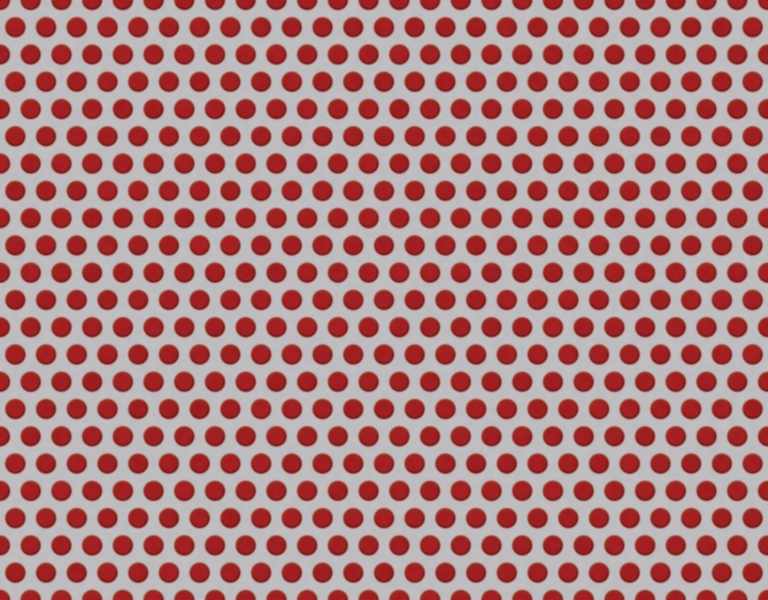
Give the GLSL for this pattern, as a Shadertoy shader.

```glsl
// Staggered rows of soft-edged, slightly bevelled red dots on pale grey, tiling.

const vec2 REPEATS = vec2(25.0, 22.0);  // dots across, rows down (even, so it wraps)
const vec2 GRAIN = vec2(150.0, 120.0);  // grain lattice over the canvas
const float RADIUS = 0.32;              // in units of the dot spacing
const float SOFTNESS = 0.04;

const vec3 GREY = vec3(0.75, 0.74, 0.75);
const vec3 RED = vec3(0.63, 0.12, 0.13);
const vec3 RIM_LIT = vec3(0.57, 0.19, 0.15);
const vec3 RIM_DARK = vec3(0.43, 0.12, 0.13);
const vec3 HALO = vec3(0.76, 0.57, 0.54);

float hash(vec2 p) {
    return fract(sin(dot(p, vec2(127.1, 311.7))) * 43758.5453);
}

// Value noise that wraps after a whole number of lattice cells.
float wrappedNoise(vec2 p, vec2 period) {
    vec2 cell = floor(p);
    vec2 f = fract(p);
    f = f * f * (3.0 - 2.0 * f);
    vec2 a = mod(cell, period);
    vec2 b = mod(cell + 1.0, period);
    return mix(mix(hash(a), hash(vec2(b.x, a.y)), f.x),
               mix(hash(vec2(a.x, b.y)), hash(b), f.x), f.y);
}

// Offset from the nearest dot centre in dot spacings; id is the wrapped cell.
vec2 staggeredCell(vec2 uv, vec2 repeats, float rowHeight, out vec2 id) {
    vec2 q = uv * repeats;
    float row = floor(q.y + 0.5);
    q.x -= 0.5 * mod(row, 2.0);
    vec2 nearest = vec2(floor(q.x + 0.5), row);
    id = mod(nearest, repeats);
    return (q - nearest) * vec2(1.0, rowHeight);
}

// Red face with a rim that is darker on the lower right.
vec3 dotColor(vec2 offset, float dist, float radius) {
    float facing = dot(offset / max(dist, 0.001), normalize(vec2(-0.4, 1.0)));
    vec3 rim = mix(RIM_DARK, RIM_LIT, smoothstep(-0.7, 0.8, facing));
    return mix(RED, rim, smoothstep(radius - 0.11, radius - 0.02, dist));
}

void mainImage(out vec4 fragColor, in vec2 fragCoord) {
    vec2 uv = fragCoord / iResolution.xy;
    float rowHeight = REPEATS.x / REPEATS.y * iResolution.y / iResolution.x;
    float pixel = REPEATS.x / iResolution.x;

    vec2 id;
    vec2 offset = staggeredCell(uv, REPEATS, rowHeight, id);
    float dist = length(offset);
    float variation = hash(id + 7.0) - 0.5;
    float radius = RADIUS + 0.006 * variation;

    // Ground with a faint warm halo around each dot
    float halo = 1.0 - smoothstep(radius, radius + 0.075, dist);
    vec3 color = mix(GREY, HALO, halo);

    // Dot with a soft edge
    float soft = max(SOFTNESS, 0.75 * pixel);
    float coverage = 1.0 - smoothstep(radius - soft, radius + soft, dist);
    vec3 face = dotColor(offset, dist, radius) * (1.0 + 0.04 * variation);
    color = mix(color, face, coverage);

    // Fine grain
    color += 0.02 * (wrappedNoise(uv * GRAIN, GRAIN) - 0.5);
    fragColor = vec4(color, 1.0);
}
```
